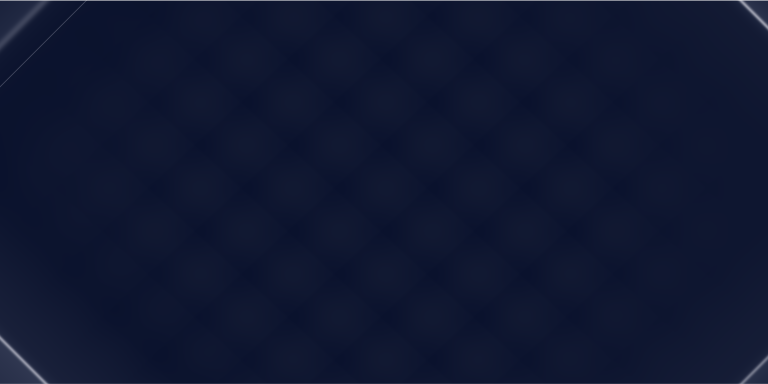
This background is drawn by a Shadertoy shader. Its source:

```glsl
const vec3 NAVY = vec3(0.056, 0.086, 0.188);
const vec3 SLATE = vec3(0.200, 0.230, 0.330);
const vec3 SILVER = vec3(0.640, 0.650, 0.710);
const float PI = 3.14159265;

// Perpendicular distance from a corner to its 45 degree diagonals
float cornerDistance(vec2 p, vec2 corner) {
    vec2 d = abs(p - corner);
    return (d.x + d.y) * 0.70711;
}

float softLine(float distanceToLine, float width) {
    float t = distanceToLine / width;
    return exp(-t * t);
}

// Antialiased stroke that keeps its coverage when thinner than a pixel
float thinLine(float distanceToLine, float width, float pixel) {
    float blur = max(width, pixel);
    return (1.0 - smoothstep(0.0, blur, abs(distanceToLine))) * width / blur;
}

// Alternating soft diamonds, from -1 to 1
float diamondLattice(vec2 cellPosition) {
    vec2 wave = cos(PI * cellPosition);
    return wave.x * wave.y;
}

// Diagonal folds that brighten gradually, then drop at a crease
float foldedBands(float position, float edge) {
    float t = fract(position * 0.5 + 0.5);
    return t * (1.0 - smoothstep(1.0 - edge, 1.0, t)) - 0.47;
}

// Translucent corner panel finished with a glowing edge
vec3 addCorner(vec3 color, float d, float edge, float panel, float shine, float width) {
    float inside = 1.0 - smoothstep(edge - width, edge + width, d);
    color = mix(color, SLATE, inside * panel * mix(0.65, 1.0, d / edge));
    color = mix(color, SLATE, softLine(d - edge, width * 4.0) * shine * 0.35);
    return mix(color, SILVER, softLine(d - edge, width) * shine);
}

void mainImage(out vec4 fragColor, in vec2 fragCoord) {
    float pixel = 1.0 / iResolution.y;
    vec2 p = fragCoord * pixel;
    float right = iResolution.x * pixel;
    vec2 middle = vec2(right * 0.5, 0.5);

    float topLeft = cornerDistance(p, vec2(0.0, 1.0));
    float topRight = cornerDistance(p, vec2(right, 1.0));
    float bottomLeft = cornerDistance(p, vec2(0.0));
    float bottomRight = cornerDistance(p, vec2(right, 0.0));

    // Woven diamonds with creases along their diagonals
    vec2 cell = (p - middle - vec2(-0.003, 0.01)) / vec2(0.121, 0.112);
    vec2 spread = (p - middle) / vec2(1.0, 0.85);
    float fade = 1.0 - smoothstep(0.45, 1.05, length(spread));
    float edge = max(0.06, pixel * 5.0);
    float folds = foldedBands(cell.x + cell.y, edge) + foldedBands(cell.x - cell.y, edge);
    vec3 color = NAVY;
    color += vec3(0.012, 0.011, 0.007) * fade * diamondLattice(cell);
    color += vec3(0.007, 0.007, 0.005) * fade * folds;

    // Broad diagonal shading outside the central diamond
    color += vec3(0.042, 0.040, 0.038) * (1.0 - smoothstep(0.08, 0.33, bottomLeft));
    color += vec3(0.026, 0.025, 0.022) * (1.0 - smoothstep(0.06, 0.33, bottomRight));
    color += vec3(0.018, 0.017, 0.013) * (1.0 - smoothstep(0.05, 0.30, topRight));
    color -= vec3(0.013, 0.012, 0.010) * softLine(topLeft - 0.23, 0.12);
    color -= vec3(0.011, 0.010, 0.008) * softLine(bottomLeft - 0.37, 0.07);

    // Corner panels and their edges
    color = addCorner(color, topLeft, 0.085, 0.50, 0.26, 0.010);
    color = addCorner(color, topRight, 0.051, 0.70, 0.90, 0.0048);
    color = addCorner(color, bottomLeft, 0.085, 0.85, 0.85, 0.0048);
    color = addCorner(color, bottomRight, 0.049, 0.60, 0.60, 0.0048);
    color = mix(color, SILVER, thinLine(topLeft - 0.160, 0.0022, pixel) * 0.35);

    // Pale hairline on top, with a fainter one below
    vec3 hairline = vec3(0.95);
    color = mix(color, hairline, thinLine(1.0 - p.y, 0.0032, pixel) * 0.85);
    color = mix(color, hairline, thinLine(p.y, 0.0032, pixel) * 0.18);

    fragColor = vec4(color, 1.0);
}
```
